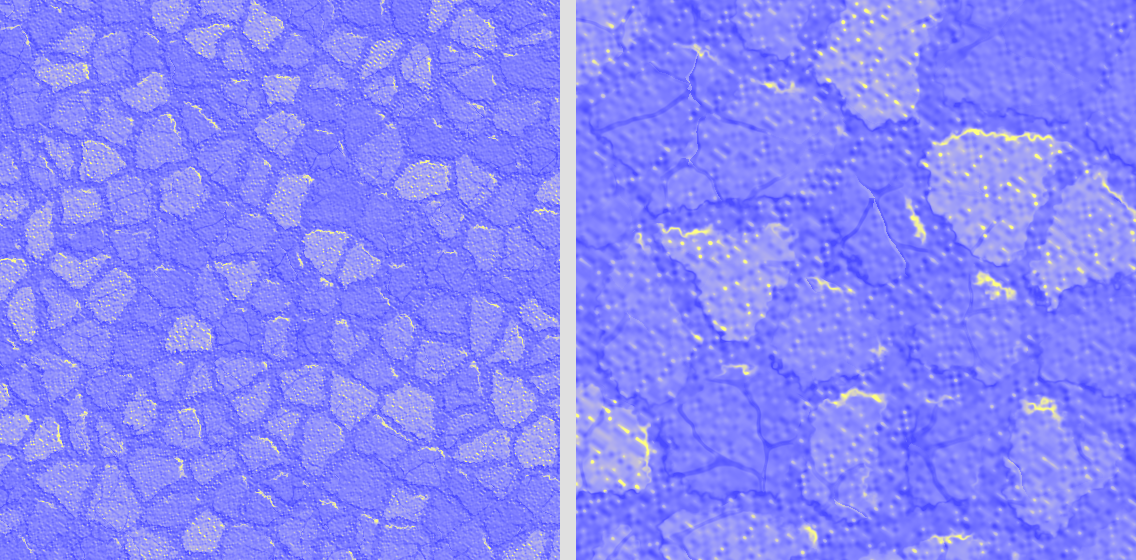
Left: the whole. Right: its middle third, enlarged.
This texture map is drawn by a three.js fragment shader. Its source:

```glsl
// Relief map of irregular cobbles set in gritty mortar, in blue to yellow tones.
// Warped Voronoi cells give the stones, a finer set gives cracks and facets;
// slopes facing the light turn yellow, slopes facing away turn deep blue.

varying vec2 vUv;

const float STONES = 12.8;           // stones across the canvas
const float JITTER = 0.92;           // irregularity of the layout
const float GAP = 0.098;             // half width of the mortar, in stones
const float ROUNDING = 0.12;         // softness of stone corners
const float CRACK_SCALE = 1.7;       // crack cells per stone
const float GRAIN_SCALE = 300.0;     // grains across the canvas
const float MORTAR_TONE = 0.474;
const float STONE_DARK = 0.492;
const float STONE_RANGE = 0.150;
const float RIM_LIGHT = 0.44;
const float RIM_SHADE = 0.13;
const vec2 LIGHT = vec2(0.55, 0.835);
const mat2 GRAIN_TURN = mat2(0.81, 0.59, -0.59, 0.81);

float hash(vec2 p) {
  return fract(sin(dot(p, vec2(127.1, 311.7))) * 43758.5453);
}

vec2 hash2(vec2 p) {
  return vec2(hash(p), hash(p + 17.3));
}

float noise(vec2 p) {
  vec2 i = floor(p), f = fract(p);
  f = f * f * (3.0 - 2.0 * f);
  return mix(mix(hash(i), hash(i + vec2(1.0, 0.0)), f.x),
             mix(hash(i + vec2(0.0, 1.0)), hash(i + vec2(1.0, 1.0)), f.x), f.y);
}

float fbm(vec2 p) {
  float sum = 0.0, gain = 0.53;
  for (int i = 0; i < 4; i++) {
    sum += gain * noise(p);
    p = p * 2.07 + 11.7;
    gain *= 0.5;
  }
  return sum;
}

// Slope of a turned noise field toward the light
float slope(vec2 p) {
  return noise(GRAIN_TURN * p) - noise(GRAIN_TURN * (p + LIGHT));
}

float smoothMin(float a, float b, float k) {
  float h = max(k - abs(a - b), 0.0) / k;
  return min(a, b) - 0.25 * h * h * k;
}

// Voronoi cell: x = rounded border distance, y = how far the border faces the light, z = id
vec3 cells(vec2 p) {
  vec2 base = floor(p), f = fract(p), nearest = vec2(0.0), home = vec2(0.0);
  float best = 8.0;
  for (int j = -1; j <= 1; j++)
  for (int i = -1; i <= 1; i++) {
    vec2 g = vec2(float(i), float(j));
    vec2 r = g + 0.5 + JITTER * (hash2(base + g) - 0.5) - f;
    if (dot(r, r) < best) { best = dot(r, r); nearest = r; home = g; }
  }
  float border = 8.0, rounded = 1.0, facing = 0.0;
  for (int j = -2; j <= 2; j++)
  for (int i = -2; i <= 2; i++) {
    vec2 g = home + vec2(float(i), float(j));
    vec2 r = g + 0.5 + JITTER * (hash2(base + g) - 0.5) - f;
    vec2 toward = r - nearest;
    if (dot(toward, toward) > 0.0001) {
      vec2 n = normalize(toward);
      float d = dot(0.5 * (nearest + r), n);
      if (d < border) { border = d; facing = dot(n, LIGHT); }
      rounded = smoothMin(rounded, d, ROUNDING);
    }
  }
  return vec3(rounded, facing, hash(base + home + 5.9));
}

// Deep blue through lavender to yellow
vec3 ramp(float s) {
  float warm = max(s - 0.5, 0.0);
  float green = s - 0.02 * smoothstep(0.6, 0.78, s) * (1.0 - smoothstep(0.8, 1.0, s));
  return vec3(s, green, 1.0 - 2.0 * warm * warm);
}

void main() {
  vec2 p = vUv * STONES;
  vec2 warp = vec2(fbm(p * 1.6), fbm(p * 1.6 + 43.0)) - 0.5;
  vec2 q = GRAIN_TURN * p + 0.36 * warp;

  // Stones with crumbling outlines and uneven joints
  vec3 stone = cells(q);
  stone.y = 0.0;
  vec2 across = vec2(0.0);
  vec3 lightward = cells(q + GRAIN_TURN * LIGHT * 0.03);
  stone.y = clamp((stone.x - lightward.x) / 0.03, -1.0, 1.0);
  float crumble = 0.13 * (fbm(p * 7.0 + 9.0) - 0.5) + 0.07 * (noise(p * 23.0) - 0.5);
  float inset = stone.x - GAP + crumble - 0.10 * (noise(p * 1.3 + 31.0) - 0.5);
  float body = smoothstep(-0.015, 0.025, inset);
  float lightness = pow(stone.z, 1.2);

  // Cracks and facets inside the stones
  vec3 crack = cells(q * CRACK_SCALE + 0.35 * warp.yx + 60.0);
  float broken = smoothstep(0.42, 0.58, noise(p * 1.5 + 77.0));
  float line = (1.0 - smoothstep(0.015, 0.05, crack.x)) * broken * body;
  float tone = STONE_DARK + STONE_RANGE * lightness + 0.03 * (crack.z - 0.5);
  float s = mix(MORTAR_TONE, tone, body);

  // Lit and shaded slopes along stone rims and cracks
  float rim = exp(-pow(inset / 0.026, 2.0));
  float patches = smoothstep(0.45, 0.72, noise(p * 3.1 + 13.0));
  float lit = smoothstep(0.25, 0.85, stone.y) * patches;
  s += rim * (RIM_LIGHT * lit - RIM_SHADE * smoothstep(0.0, 0.7, -stone.y));
  s += line * (0.22 * smoothstep(0.5, 0.95, crack.y) * patches - 0.11);

  // Fine grain, chips and bright specks
  float grain = slope(vUv * GRAIN_SCALE);
  float chips = slope(vUv * GRAIN_SCALE * 0.45 + 90.0);
  float rough = mix(0.19, 0.12 + 0.12 * lightness, body);
  s += rough * grain + 0.075 * chips * mix(1.2, 0.6, body);
  s += 0.26 * smoothstep(0.36, 0.75, grain) * mix(0.5, lightness, body);
  s += 0.03 * (fbm(p * 2.4 + 21.0) - 0.5);

  gl_FragColor = vec4(ramp(clamp(s, 0.30, 1.0)), 1.0);
}
```
